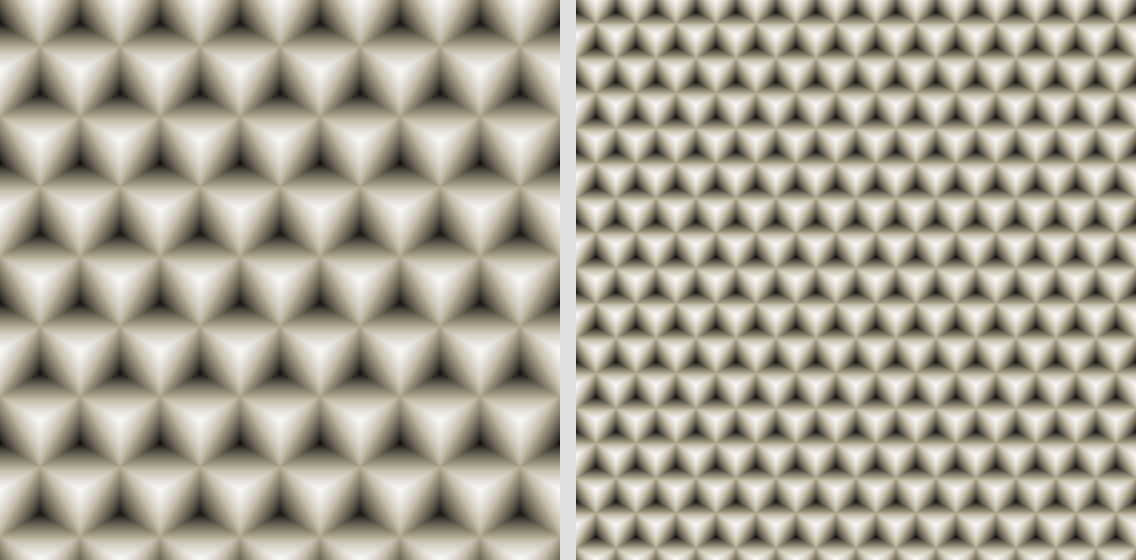
Left: one tile. Right: repeated 2 by 2.
Write a Shadertoy shader that draws this pattern.

```glsl
#define COLUMNS 7.0      // triangles across
#define ROWS 8.0         // triangle rows, even so that the half shift wraps
#define ROW_SHIFT (1.0 / 3.0)
#define RIM_COLOR vec3(0.69, 0.655, 0.56)
#define PEAK_COLOR vec3(0.985, 0.985, 0.98)
#define PIT_COLOR vec3(0.03, 0.03, 0.03)
#define PEAK_CURVE 0.73
#define PIT_CURVE 0.78
#define SAMPLES 3        // antialiasing samples per axis

// Signed height on a triangular grid: 0 on the rims,
// +1 in the centre of a downward triangle, -1 in an upward one.
float facetHeight(vec2 grid) {
    float skew = 0.5 * grid.y;
    vec3 bary = fract(vec3(grid.y, grid.x - skew, -grid.x - skew));
    bool pointsUp = bary.x + bary.y + bary.z < 1.5;
    if (!pointsUp) bary = 1.0 - bary;
    float rise = clamp(3.0 * min(bary.x, min(bary.y, bary.z)), 0.0, 1.0);
    return pointsUp ? -rise : rise;
}

// Light ramp above the rim, dark ramp below it
vec3 shade(float height) {
    if (height > 0.0)
        return mix(RIM_COLOR, PEAK_COLOR, pow(height, PEAK_CURVE));
    return mix(PIT_COLOR, RIM_COLOR, pow(1.0 + height, PIT_CURVE));
}

void mainImage(out vec4 fragColor, in vec2 fragCoord) {
    vec3 color = vec3(0.0);

    // Average a small grid of samples to smooth the creases
    for (int j = 0; j < SAMPLES; j++) {
        for (int i = 0; i < SAMPLES; i++) {
            vec2 offset = (vec2(i, j) + 0.5) / float(SAMPLES) - 0.5;
            vec2 uv = (fragCoord + offset) / iResolution.xy;
            vec2 grid = uv * vec2(COLUMNS, ROWS) - vec2(0.0, ROW_SHIFT);
            color += shade(facetHeight(grid));
        }
    }
    fragColor = vec4(color / float(SAMPLES * SAMPLES), 1.0);
}
```
